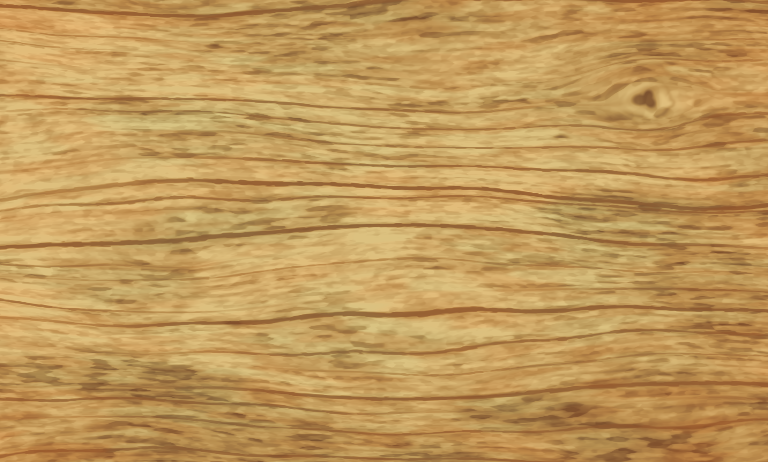
Give the GLSL for this texture, as a Shadertoy shader.

```glsl
// Weathered golden wood board with wavy dark cracks, short fibres and a knot.

const vec3 LIGHT_WOOD = vec3(0.865, 0.715, 0.455);
const vec3 MID_WOOD = vec3(0.73, 0.55, 0.30);
const vec3 DARK_WOOD = vec3(0.50, 0.32, 0.18);
const vec3 ORANGE_SHIFT = vec3(0.035, -0.025, -0.03);
const int CRACKS = 21;
const float THIN_CRACK = 0.0010;   // half widths, in canvas heights
const float WIDE_CRACK = 0.0042;
const float CRACK_TONE = 4.5;      // tone: 0 light, 2 mid, 5 dark
const float FIBRE_CONTRAST = 1.5;
const vec2 KNOT = vec2(1.40, 0.785);
const float KNOT_RADIUS = 0.027;
const int SMALL_KNOTS = 5;

float hash(vec2 p) {
    return fract(sin(dot(p, vec2(127.1, 311.7))) * 43758.55);
}

// Cellular noise: random cell values blended by distance to the cell points.
float cellular(vec2 p) {
    vec2 cell = floor(p);
    float sum = 0.0, weight = 0.0;
    for (int y = -1; y <= 1; y++)
    for (int x = -1; x <= 1; x++) {
        vec2 id = cell + vec2(x, y);
        vec2 d = id + vec2(hash(id), hash(id + 37.0)) - p;
        float w = exp(-7.0 * dot(d, d));
        sum += w * hash(id + 71.0);
        weight += w;
    }
    return sum / weight;
}

// Slow bending of the grain along the board.
float bend(vec2 p) {
    return 0.021 * sin(3.4 * p.x + 9.4 * p.y - 6.0)
         + 0.006 * sin(7.3 * p.x - 11.0 * p.y)
         + 0.002 * sin(19.0 * p.x + 23.0 * p.y);
}

// Cracks: x is the sharp core, y the soft stain beside it.
vec2 cracks(vec2 g, float rough, float pixel) {
    vec2 result = vec2(0.0);
    for (int i = 0; i < CRACKS; i++) {
        float k = float(i);
        float a = hash(vec2(k, 3.0)), b = hash(vec2(k, 8.0)), c = hash(vec2(k, 15.0));
        float level = (k + 0.15 + 0.7 * a) / float(CRACKS);
        level += 0.006 * sin(3.1 * g.x + 6.3 * b) + 0.0015 * sin(21.0 * g.x + 6.3 * c);
        float taper = smoothstep(-0.75, 0.5, sin(2.3 * g.x + 6.3 * c) + 0.9 * b);
        float halfWidth = mix(THIN_CRACK, WIDE_CRACK, b * b) * (0.35 + 0.65 * taper);
        float dist = abs(g.y - level) + (rough - 0.5) * 0.0035;
        float core = 1.0 - smoothstep(halfWidth - 0.5 * pixel, halfWidth + pixel, dist);
        result.x = max(result.x, core * taper * mix(0.55, 1.0, b));
        result.y = max(result.y, exp(-max(dist, 0.0) / 0.009) * taper * b);
    }
    return result;
}

// Dark heart with a pale rim, a thin ring and a smudge below.
float knotTone(vec2 q, float rough) {
    float angle = atan(q.y, q.x);
    float r = length(q * vec2(0.85, 1.1)) / KNOT_RADIUS;
    r += 0.16 * sin(3.0 * angle + 1.0) + 0.45 * (rough - 0.5);
    float heart = 1.0 - smoothstep(0.55, 0.95, r);
    float ring = exp(-pow((r - 1.75) / 0.16, 2.0)) * smoothstep(-0.4, 0.8, sin(angle + 2.6));
    float rim = exp(-pow((r - 1.25) / 0.25, 2.0));
    vec2 s = (q + vec2(0.045, 0.052 + 0.1 * q.x)) / vec2(0.06, 0.011);
    return 2.9 * heart + 1.3 * ring - 0.5 * rim + 1.8 * exp(-dot(s, s)) * (0.5 + rough);
}

void mainImage(out vec4 fragColor, in vec2 fragCoord) {
    vec2 p = fragCoord / iResolution.y;
    vec2 uv = fragCoord / iResolution.xy;
    float pixel = 1.0 / iResolution.y;

    // Grain coordinates flow along the bends and open around the knot.
    vec2 q = p - KNOT;
    vec2 spread = q * vec2(8.0, 14.0);
    vec2 g = vec2(p.x, p.y - bend(p) - 0.65 * q.y * exp(-dot(spread, spread)));

    // Fibres from broad blotches down to fine flecks.
    float blotch = cellular(g * vec2(4.0, 13.0));
    float streak = cellular(g * vec2(9.0, 62.0) + 11.0);
    float fibre = cellular(g * vec2(24.0, 125.0) + 23.0);
    float fleck = cellular(g * vec2(62.0, 190.0) + 41.0);
    float hair = cellular(g * vec2(5.0, 150.0) + 59.0);

    // Broad shading: pale left and centre, darker right, bottom and top.
    float drift = sin(3.7 * g.x + 5.0 * g.y) * sin(9.0 * g.y - 2.0 * g.x + 1.0);
    float tone = 0.55 + 0.65 * smoothstep(0.45, 1.0, uv.x)
               + 1.15 * smoothstep(0.36, 0.0, uv.y)
               + 0.55 * smoothstep(0.75, 1.0, uv.y) + 0.2 * drift;
    tone += 1.3 * (blotch - 0.5);
    tone += FIBRE_CONTRAST * (0.8 * streak + fibre + 0.8 * fleck + 0.5 * hair - 1.55);
    tone += 1.1 * smoothstep(0.62, 0.85, fibre) * smoothstep(0.3, 0.75, blotch);
    tone += 0.9 * smoothstep(0.78, 0.92, hair) * fleck;

    // Cracks, the large knot and small knots drawn out along the grain.
    vec2 crack = cracks(g, fleck, pixel);
    tone += 0.75 * crack.y;
    tone = mix(tone, CRACK_TONE, 0.88 * crack.x);
    tone += knotTone(q, fibre);
    for (int i = 0; i < SMALL_KNOTS; i++) {
        float k = float(i);
        vec2 spot = vec2(0.2 + 1.1 * hash(vec2(k, 51.0)), (k + 0.6) / float(SMALL_KNOTS));
        vec2 d = (g - spot) / vec2(0.017, 0.006);
        tone += 2.2 * exp(-dot(d, d)) * (0.6 + 0.7 * fleck);
    }

    // Tone ramp, then olive patches against orange edges.
    tone = clamp(tone, -0.3, 5.2);
    vec3 color = mix(LIGHT_WOOD, MID_WOOD, min(tone, 2.0) * 0.5);
    color = mix(color, DARK_WOOD, clamp((tone - 2.0) / 3.0, 0.0, 1.0));
    float edge = smoothstep(0.3, 0.75, length(uv - vec2(0.45, 0.5)));
    float warmth = 0.9 * edge - 0.4 + 0.9 * (streak - 0.5) - 0.7 * (blotch - 0.5) + 0.5 * crack.x;
    fragColor = vec4(color + ORANGE_SHIFT * warmth, 1.0);
}
```
